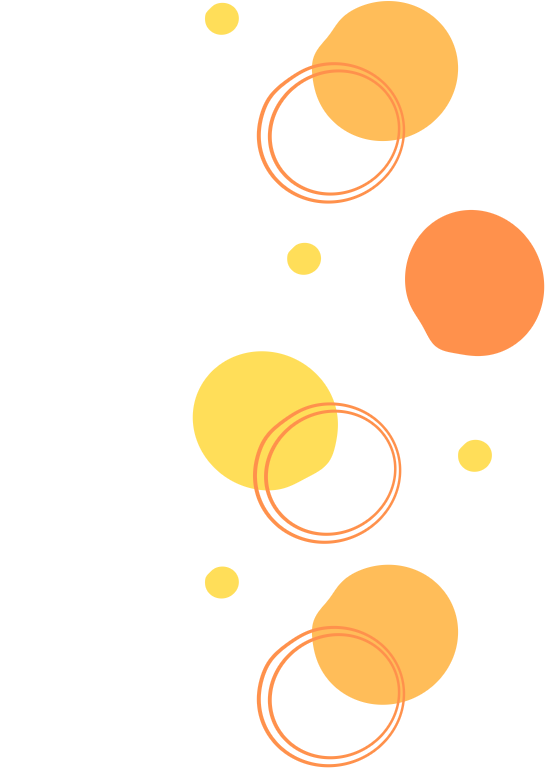
Write a WebGL 1 fragment shader that draws this background.

```glsl
precision highp float;
// Hand-cut paper circles, small dots and doubled pen rings on white.

uniform vec2 u_resolution;

#define YELLOW vec3(1.0, 0.87, 0.35)
#define AMBER  vec3(1.0, 0.74, 0.35)
#define ORANGE vec3(1.0, 0.57, 0.30)
#define UNITS 100.0         // canvas height in drawing units
#define REPEAT_Y 73.4       // vertical step between the repeated groups
#define PEN 0.2             // half width of the ring stroke
#define DOT_SIZE vec2(2.2, 2.08)

const float PI = 3.14159265;

float bell(float x, float width) {
    x /= width;
    return exp(-x * x);
}

// Signed distance to an ellipse stretched along its diagonal by skew.
// notch = (angle, depth of the dent, height of the bump beside it)
float blob(vec2 p, vec2 radii, float skew, vec3 notch) {
    vec2 q = p / radii;
    float angle = atan(q.y, q.x);
    float turn = mod(angle - notch.x + PI, 2.0 * PI) - PI;
    float edge = 1.0 + skew * sin(2.0 * angle)
               - notch.y * bell(turn, 0.27)
               + notch.z * bell(turn - 0.42, 0.24);
    return (length(q) - edge) * min(radii.x, radii.y);
}

float dotShape(vec2 p) {
    return blob(p, DOT_SIZE, 0.015, vec3(2.4, 0.03, 0.02));
}

// Two loose pen loops, heavier on the left side
float penRing(vec2 p) {
    float outer = blob(p, vec2(9.44, 9.0), 0.02, vec3(2.2, 0.015, 0.01));
    float inner = blob(p - vec2(0.4, 0.05), vec2(8.4, 8.0), 0.032, vec3(0.0));
    return min(abs(outer), abs(inner)) - PEN * (1.0 - 0.025 * p.x);
}

// Smooth-edged fill of a distance over the colour below
void paint(inout vec3 color, vec3 ink, float dist) {
    float pixel = UNITS / u_resolution.y;
    color = mix(color, ink, clamp(0.5 - dist / pixel, 0.0, 1.0));
}

void main() {
    vec2 p = gl_FragCoord.xy * UNITS / u_resolution.y;
    vec3 color = vec3(1.0);

    // Repeated group: amber disc, dot and ring
    for (int i = 0; i < 2; i++) {
        vec2 g = p + vec2(0.0, REPEAT_Y * float(i));
        paint(color, AMBER, blob(g - vec2(50.2, 90.75), vec2(9.44, 9.11),
                                 0.02, vec3(2.55, 0.05, 0.025)));
        paint(color, YELLOW, dotShape(g - vec2(28.9, 97.55)));
        paint(color, ORANGE, penRing(g - vec2(43.15, 82.7)));
    }

    // Orange disc on the right
    paint(color, ORANGE, blob(p - vec2(61.8, 63.15), vec2(9.05, 9.5),
                              -0.025, vec3(3.74, 0.03, 0.06)));

    // Yellow disc with its ring
    paint(color, YELLOW, blob(p - vec2(34.55, 45.2), vec2(9.44, 9.05),
                              -0.025, vec3(-1.02, 0.03, 0.035)));
    paint(color, ORANGE, penRing(p - vec2(42.65, 38.4)));

    // Single dots
    paint(color, YELLOW, dotShape(p - vec2(39.6, 66.3)));
    paint(color, YELLOW, dotShape(p - vec2(61.85, 40.65)));

    gl_FragColor = vec4(color, 1.0);
}
```
